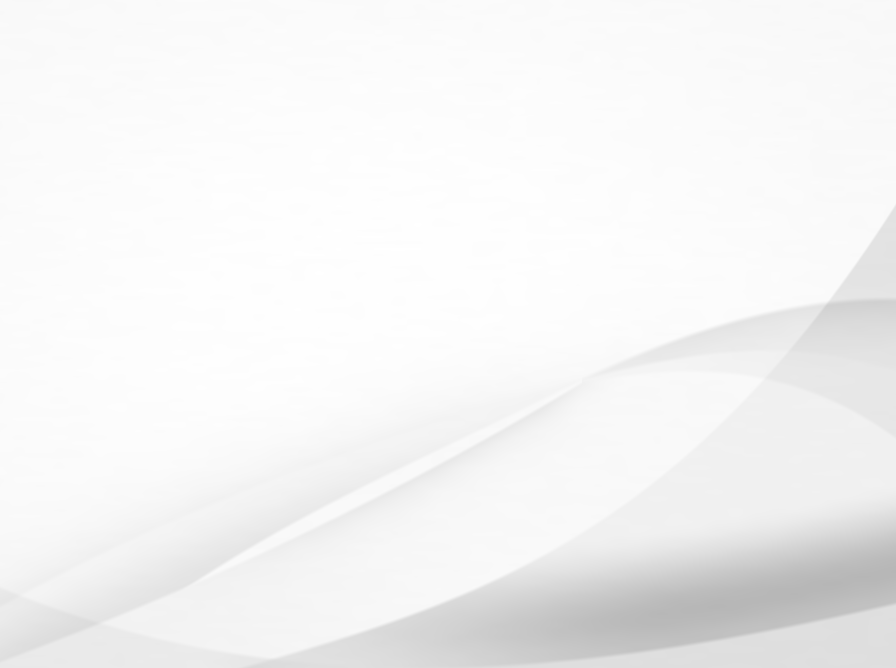
Give the GLSL for this background, as a Shadertoy shader.

```glsl
// Pale grey translucent ribbons sweeping over a soft white backdrop.

float hash(vec2 p) {
    return fract(sin(dot(p, vec2(12.9898, 78.233))) * 43758.5453);
}

float noise(vec2 p) {
    vec2 i = floor(p), f = fract(p);
    f = f * f * (3.0 - 2.0 * f);
    return mix(mix(hash(i), hash(i + vec2(1, 0)), f.x),
               mix(hash(i + vec2(0, 1)), hash(i + vec2(1, 1)), f.x), f.y);
}

// Height of a cubic Bezier curve above x, spanning x0 to x1
float curve(float x, float x0, float x1, vec4 h) {
    float t = (x - x0) / (x1 - x0), s = 1.0 - t;
    return dot(h, vec4(s * s * s, 3.0 * s * s * t, 3.0 * s * t * t, t * t * t));
}

// Smooth coverage of the area below an edge
float below(float y, float edge, float soft) {
    return smoothstep(soft, -soft, y - edge);
}

void mainImage(out vec4 fragColor, in vec2 fragCoord) {
    vec2 uv = fragCoord / iResolution.xy;
    float x = uv.x, y = uv.y;
    bool left = x < 0.65;

    // Ribbon edges; the left and right parts meet at the crossing
    float veil = left ? curve(x, 0.13, 0.65, vec4(0.182, 0.2925, 0.367, 0.432))
                      : curve(x, 0.65, 1.0, vec4(0.432, 0.506, 0.554, 0.552));
    float fold = left ? curve(x, 0.195, 0.65, vec4(0.108, 0.248, 0.327, 0.432))
                      : curve(x, 0.65, 1.0, vec4(0.432, 0.473, 0.498, 0.444));
    float body = left ? curve(x, 0.0, 0.65, vec4(0.009, 0.117, 0.2505, 0.427))
                      : curve(x, 0.65, 1.0, vec4(0.427, 0.457, 0.458, 0.344));
    float sweep = curve(x, 0.28, 1.0, vec4(0.0035, 0.097, 0.1885, 0.694));
    float base = curve(x, 0.0, 1.0, vec4(0.1206, -0.0659, -0.0058, 0.0962));

    // Backdrop with a bright centre and a haze above the ribbons
    float shade = 0.996 - 0.022 * smoothstep(0.1, 0.75, length(uv - vec2(0.43, 0.53)));
    shade -= 0.045 * exp(-max(y - veil, 0.0) / 0.05) * smoothstep(0.85, 0.45, x);

    // Upper veil
    float depth = max(veil - y, 0.0);
    float veilShade = left ? mix(0.957, 0.89, smoothstep(0.0, 0.115, depth))
                           : 0.932 - 0.045 * exp(-depth / 0.03) * smoothstep(0.62, 0.8, x);
    shade = mix(shade, veilShade, below(y, veil, 0.005));

    // Bright sliver on the left, lighter band on the right
    float foldShade = left ? 0.975 : mix(0.955, 0.938, smoothstep(0.7, 1.0, x));
    shade = mix(shade, foldShade, below(y, fold, 0.004));

    // White body with a shadow under its rising edge
    float bodyShade = mix(0.95, 0.975, smoothstep(0.1, 0.6, x));
    bodyShade -= 0.07 * exp(-max(body - y, 0.0) / 0.025)
               * smoothstep(0.15, 0.5, x) * smoothstep(0.7, 0.6, x);
    shade = mix(shade, bodyShade, below(y, body, 0.004));

    // Translucent sweep from the lower middle to the right side
    float inSweep = below(y, sweep, 0.004);
    shade -= inSweep * mix(0.033, 0.09, smoothstep(0.43, 0.6, y));

    // Dark glow resting on the base curve
    float lift = y - base;
    float glow = smoothstep(0.185, 0.05, lift) * mix(0.82, 1.0, smoothstep(0.0, 0.05, lift));
    shade -= inSweep * glow * mix(0.055, 0.225, smoothstep(0.3, 0.78, x));

    // Plain strip below the base curve
    float strip = mix(shade - 0.033, 0.872, smoothstep(0.2, 0.4, x));
    shade = mix(shade, strip, below(y, base, 0.004));

    // Faint paper grain
    shade += 0.006 * (noise(uv * vec2(45.0, 110.0)) - 0.5);

    fragColor = vec4(vec3(shade), 1.0);
}
```
